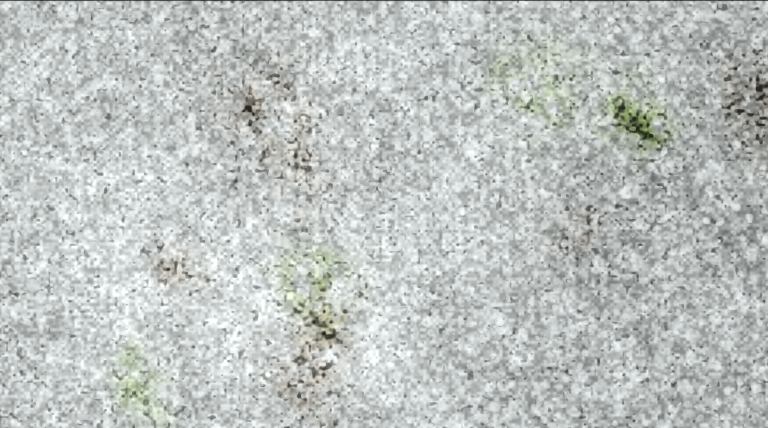
Write a Shadertoy shader that draws this texture.

```glsl
// Grainy old snow: pale ice pellets on fine grey grit, with sooty thaw patches.
// Value noise makes the drifts and grit, jittered cells hold the pellets,
// and a loop of hashed soft spots lays down dirt with hints of moss and soil.

const vec3 SHADOW_COLOR = vec3(0.15, 0.16, 0.145);
const vec3 SNOW_COLOR   = vec3(0.965, 0.99, 0.99);
const vec3 MOSS_TINT    = vec3(0.92, 1.03, 0.66);
const vec3 SOIL_TINT    = vec3(1.05, 0.98, 0.92);

const float BASE_TONE     = 0.735;
const float DRIFT_LIFT    = 0.11;
const float SIDE_SHADE    = 0.10;
const float CLOUD_AMOUNT  = 0.22;
const float GRAIN_AMOUNT  = 0.72;
const float GRAIN_SCALE   = 135.0;
const float PELLET_SCALE  = 27.0;
const float PELLET_SHARE  = 0.42;
const float PELLET_COVER  = 0.62;
const int   PATCH_COUNT   = 13;
const float PATCH_SEED    = 3.7;

float hash(vec2 p) {
    return fract(sin(dot(p, vec2(127.1, 311.7))) * 43758.5453);
}

vec2 hash2(vec2 p) {
    return vec2(hash(p), hash(p + 41.3));
}

float noise(vec2 p) {
    vec2 cell = floor(p), f = fract(p);
    f = f * f * (3.0 - 2.0 * f);
    float low  = mix(hash(cell), hash(cell + vec2(1, 0)), f.x);
    float high = mix(hash(cell + vec2(0, 1)), hash(cell + vec2(1, 1)), f.x);
    return mix(low, high, f.y);
}

float fbm(vec2 p) {
    float sum = 0.0, amp = 0.5;
    for (int i = 0; i < 4; i++) {
        sum += amp * noise(p);
        p = mat2(1.6, 1.2, -1.2, 1.6) * p + 17.0;
        amp *= 0.5;
    }
    return sum / 0.9375;
}

// Soft round pellets in jittered cells: x is coverage, y is brightness
vec2 pellets(vec2 p) {
    vec2 cell = floor(p), best = vec2(0.0);
    for (int y = -1; y <= 1; y++)
    for (int x = -1; x <= 1; x++) {
        vec2 id = cell + vec2(x, y);
        float present = step(hash(id + 7.9), PELLET_SHARE);
        float radius = mix(0.18, 0.46, hash(id + 23.1));
        float d = length(p - id - hash2(id));
        float cover = present * (1.0 - smoothstep(radius * 0.55, radius * 1.1, d));
        if (cover > best.x) best = vec2(cover, hash(id + 5.3));
    }
    return best;
}

// Scattered dirt: x is total strength, y is moss, z is soil
vec3 dirtPatches(vec2 p, float aspect) {
    vec3 dirt = vec3(0.0);
    for (int i = 0; i < PATCH_COUNT; i++) {
        vec2 id = vec2(float(i), PATCH_SEED);
        vec2 center = hash2(id) * vec2(aspect, 1.0);
        float radius = mix(0.035, 0.11, hash(id + 11.0));
        vec2 q = (p - center) / (radius * vec2(1.0, 1.25));
        float spot = exp(-dot(q, q)) * mix(0.35, 1.0, hash(id + 29.0));
        float mossy = step(0.72, hash(id + 53.0));
        dirt += spot * vec3(1.0, mossy, 1.0 - mossy);
    }
    return min(dirt, 1.0);
}

void mainImage(out vec4 fragColor, in vec2 fragCoord) {
    vec2 uv = fragCoord / iResolution.xy;
    vec2 p = fragCoord / iResolution.y;
    float aspect = iResolution.x / iResolution.y;

    // Broad light: a bright drift at lower left, dimmer right side
    vec2 drift = (uv - vec2(0.33, 0.36)) / vec2(0.36, 0.42);
    float tone = BASE_TONE + DRIFT_LIFT * exp(-dot(drift, drift));
    tone -= SIDE_SHADE * smoothstep(0.5, 1.0, uv.x);
    tone += CLOUD_AMOUNT * (fbm(p * 7.0) - 0.5);

    // Ragged dirt patches
    vec2 warp = vec2(fbm(p * 13.0), fbm(p * 13.0 + 31.0)) - 0.5;
    vec3 dirt = dirtPatches(p + 0.12 * warp, aspect);
    dirt *= smoothstep(0.2, 0.7, fbm(p * 24.0 + 9.0));

    // Fine grit, with dark specks that crowd together in the dirt
    float fine = noise(p * GRAIN_SCALE);
    float medium = noise(p * GRAIN_SCALE * 0.52 + 13.0);
    float coarse = noise(p * GRAIN_SCALE * 0.24 + 71.0);
    float grain = 0.5 * fine + 0.3 * medium + 0.2 * coarse;
    float speckField = 0.6 * noise(p * GRAIN_SCALE * 0.9 + 97.0) + 0.4 * medium;
    float speck = smoothstep(0.62 - 0.3 * dirt.x, 0.9 - 0.2 * dirt.x, speckField);
    tone += GRAIN_AMOUNT * (grain - 0.5);
    tone -= speck * (0.4 + 0.25 * dirt.x) + 0.14 * dirt.x;

    // Two sizes of pellets with lumpy outlines
    vec2 lump = 0.012 * (vec2(coarse, medium) - 0.5);
    for (int i = 0; i < 2; i++) {
        float scale = PELLET_SCALE * (1.0 + 0.7 * float(i));
        vec2 pellet = pellets((p + lump) * scale + 19.0 * float(i));
        float glow = mix(0.8, 0.95, pellet.y) + 0.2 * (grain - 0.5);
        float cover = pellet.x * PELLET_COVER * (1.0 - 0.7 * dirt.x);
        tone = mix(tone, max(tone, glow), cover);
    }

    // Colour, stains and the thin dark upper rim
    vec3 color = mix(SHADOW_COLOR, SNOW_COLOR, clamp(tone, 0.0, 1.03));
    color *= mix(vec3(1.0), MOSS_TINT, dirt.y);
    color *= mix(vec3(1.0), SOIL_TINT, dirt.z);
    color *= 1.0 - 0.6 * smoothstep(0.996, 0.999, uv.y);
    fragColor = vec4(clamp(color, 0.0, 1.0), 1.0);
}
```
